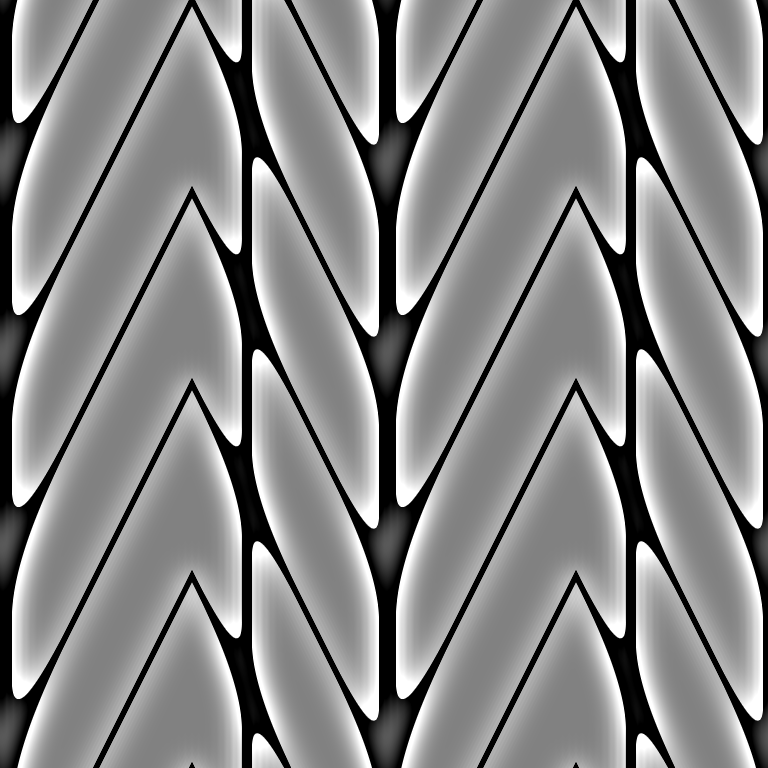
Give the GLSL for this pattern, as a Shadertoy shader.

```glsl
// Embossed chevron tread blocks: slanted bars parted by dark grooves with bright rims.

// Smooth minimum, rounds the corners where two grooves meet
float roundedMin(float a, float b, float k) {
    float h = max(k - abs(a - b), 0.0);
    return min(a, b) - h * h / (4.0 * k);
}

// Positive on the blocks, negative in the grooves; period 2 across, 1 up
float blockField(vec2 p) {
    float x = mod(p.x, 2.0);

    // Two upright grooves, one wide and one narrow
    float wideGroove = abs(mod(x + 0.982, 2.0) - 1.0) - 0.044;
    float narrowGroove = abs(x - 1.286) - 0.026;
    float upright = min(wideGroove, narrowGroove);

    // Thin zigzag groove with its peak at x = 1
    float zigzag = abs(fract(p.y + 2.0 * abs(x - 1.0) + 0.5) - 0.5) - 0.029;

    // The long arm has softer corners at its foot
    return roundedMin(upright, zigzag, x < 0.6 ? 0.31 : 0.25);
}

// Gaussian average of the block coverage around p
float blurredBlocks(vec2 p) {
    float sum = 0.0, total = 0.0;
    for (int j = -5; j <= 5; j++) {
        for (int i = -5; i <= 5; i++) {
            vec2 offset = vec2(i, j) * 0.5;
            float weight = exp(-0.5 * dot(offset, offset));
            float field = blockField(p + offset * 0.069);
            sum += weight * clamp(field / 0.056 + 0.5, 0.0, 1.0);
            total += weight;
        }
    }
    return sum / total;
}

void mainImage(out vec4 fragColor, in vec2 fragCoord) {
    // Two repeats across, four up
    vec2 p = fragCoord / iResolution.xy * 4.0;

    float field = blockField(p);
    float block = clamp(field / max(fwidth(field), 1e-4) + 0.5, 0.0, 1.0);

    // Local contrast gives bright rims and grey floors in wide grooves
    float shade = 0.505 + 1.3 * (block - blurredBlocks(p));
    fragColor = vec4(vec3(clamp(shade, 0.0, 1.0)), 1.0);
}
```
